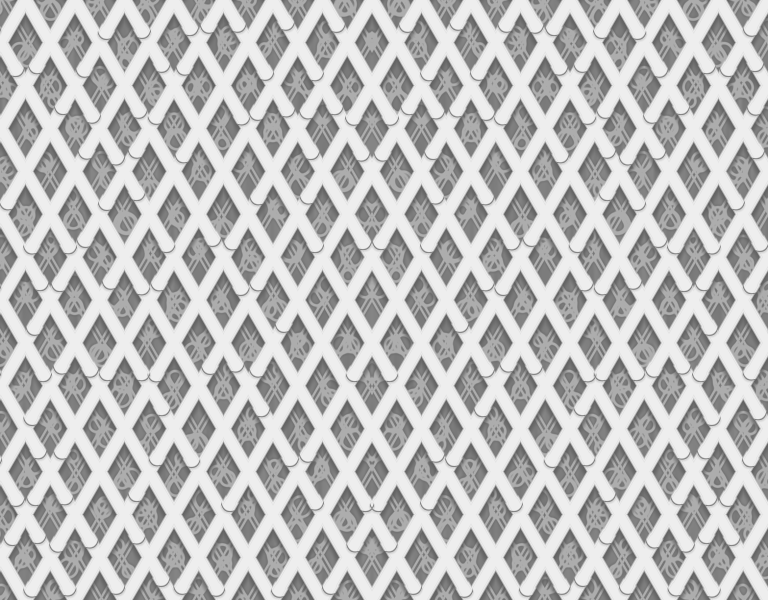
Reproduce this pattern procedurally as a WebGL 2 fragment shader.

```glsl
#version 300 es
precision highp float;

uniform vec2 u_resolution;
out vec4 fragColor;

// Lattice, in units of the canvas height
const vec2 CENTER = vec2(0.62, 0.5);
const vec2 CELL = vec2(0.0825, 0.143);
// Widths, in units of the lattice spacing
const float SLAT_HALF = 0.163;
const float BEVEL = 0.022;
const float COLLAR_FLARE = 0.016;
const float JOINT_CHANCE = 0.42;
const float JOINT_HALF = 0.014;
const float JOINT_SAG = 0.07;
const float STRAND_GAP = 0.052;
const float STRAND_HALF = 0.027;
const float JITTER = 0.16;
// Colours
const vec3 SLAT = vec3(0.935);
const vec3 SLAT_EDGE = vec3(0.76);
const vec3 JOINT_INK = vec3(0.50);
const vec3 STRAND = vec3(0.68);
const vec3 BACK = vec3(0.465);
const vec3 BACK_LIGHT = vec3(0.54);
const vec3 SHADOW = vec3(0.35);

float hash(vec2 p) {
    vec3 q = fract(vec3(p.xyx) * 0.1031);
    q += dot(q, q.yzx + 33.33);
    return fract((q.x + q.y) * q.z);
}

float noise(vec2 p) {
    vec2 i = floor(p), f = fract(p);
    f = f * f * (3.0 - 2.0 * f);
    return mix(mix(hash(i), hash(i + vec2(1, 0)), f.x),
               mix(hash(i + vec2(0, 1)), hash(i + vec2(1, 1)), f.x), f.y);
}

float smoothMin(float a, float b, float k) {
    float h = max(k - abs(a - b), 0.0) / k;
    return min(a, b) - h * h * k * 0.25;
}

// Coverage of a shape from its signed distance
float cover(float d, float aa) {
    return 1.0 - smoothstep(-aa, aa, d);
}

// One family of slats: x = signed depth inside, y = joint ink
vec2 slats(float across, float down, float skew, float aa) {
    float id = floor(across);
    float a = across - id - 0.5;
    float s = down - skew * a;
    float segment = round(s);
    vec2 key = vec2(id, segment) + 71.0;
    float present = step(hash(key), JOINT_CHANCE);
    float place = mix(0.08, 0.34, hash(key + 19.7));
    float bow = 1.0 - a * a / (SLAT_HALF * SLAT_HALF);
    float e = s - segment - place - JOINT_SAG * bow;
    float collar = present * smoothstep(-0.22, -0.16, e) * cover(e, aa);
    float depth = SLAT_HALF + COLLAR_FLARE * collar - abs(a);
    float line = cover(abs(e) - JOINT_HALF, aa);
    float shade = 0.3 * step(0.0, e) * (1.0 - smoothstep(0.0, 0.08, e));
    return vec2(depth, present * max(line, shade) * cover(-depth, aa));
}

// Thin double strands and loops behind one opening
float web(vec2 uv, vec2 cell) {
    vec2 shift = vec2(hash(cell + 5.0), hash(cell + 47.0)) - 0.5;
    vec2 l = uv - cell - JITTER * shift;
    vec2 pair = abs(abs(l) - STRAND_GAP) - STRAND_HALF;
    float d = min(pair.x, pair.y);
    vec2 local = 0.5 * vec2(l.x + l.y, l.x - l.y) * CELL / CELL.x;
    for (int i = 0; i < 2; i++) {
        vec2 key = cell + 13.0 * float(i) + 101.0;
        vec2 c = vec2(hash(key), hash(key + 31.0)) - 0.5;
        float radius = mix(0.11, 0.21, hash(key + 57.0));
        float ring = abs(length(local - c * vec2(0.34, 0.72)) - radius);
        d = smoothMin(d, ring - STRAND_HALF, 0.05);
    }
    return d;
}

void main() {
    // Diagonal lattice, mirrored about its vertical axis
    vec2 p = gl_FragCoord.xy / u_resolution.y - CENTER;
    p.x = abs(p.x);
    vec2 g = p / CELL;
    vec2 uv = vec2(g.x + g.y, g.x - g.y);
    vec2 slope = 1.0 / CELL;
    float aa = 0.75 * length(slope) / u_resolution.y;
    float skew = (slope.x * slope.x - slope.y * slope.y) / dot(slope, slope);

    // Back layer with soft upright streaks
    vec2 cell = round(uv);
    float streak = noise(vec2(p.x * 150.0, p.y * 9.0) + 40.0);
    vec3 color = mix(BACK, BACK_LIGHT, streak * 0.8);
    float d = web(uv, cell + 200.0 - 200.0);
    color = mix(color, SHADOW, 0.35 * cover(d - 0.025, aa + 0.02));
    color = mix(color, STRAND, cover(d, aa));

    // Shadow cast downward by the slats
    vec2 lifted = uv + vec2(0.06, -0.06);
    vec2 near = abs(lifted - cell);
    float shadow = smoothstep(0.24, 0.40, max(near.x, near.y));
    color = mix(color, SHADOW, 0.75 * shadow);

    // Slats, bevels and joints
    vec2 rising = slats(uv.x, uv.y, skew, aa);
    vec2 falling = slats(-uv.y, -uv.x, skew, aa);
    float depth = max(rising.x, falling.x);
    vec3 slat = mix(SLAT_EDGE, SLAT, smoothstep(BEVEL - aa, BEVEL + aa, depth));
    slat -= 0.05 * cover(abs(depth - 2.4 * BEVEL) - 0.008, aa);
    slat = mix(slat, JOINT_INK, max(rising.y, falling.y));
    color = mix(color, slat, cover(-depth, aa));

    fragColor = vec4(color, 1.0);
}
```
